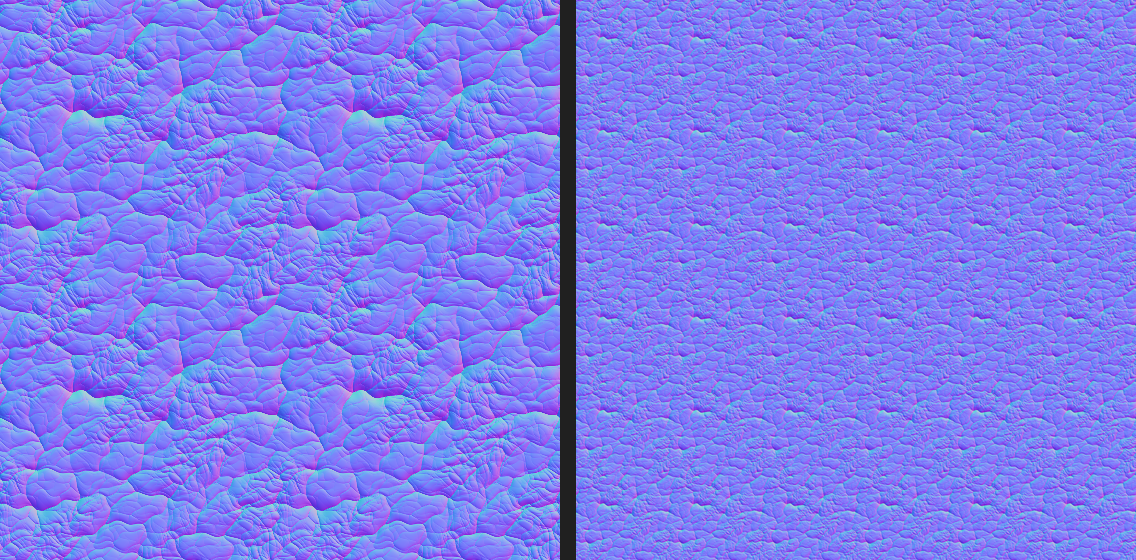
Left: one tile. Right: repeated 3 by 3.
Write a three.js fragment shader that draws this texture map.

```glsl
varying vec2 vUv;

const float TAU = 6.2831853;
const float REPEATS = 2.0;

vec2 hash2(vec2 cell, float seed) {
  vec2 k = vec2(dot(cell, vec2(127.1, 311.7)), dot(cell, vec2(269.5, 183.3)));
  return fract(sin(k + seed * 17.3) * 43758.55);
}

// Sine with whole-number frequencies, so it wraps on the unit tile
float wave(vec2 p, vec2 freq, float phase) {
  return sin(TAU * dot(p, freq) + phase);
}

// Bends the domain with layered sines
vec2 warp(vec2 p, float broadAmount, float fineAmount) {
  vec2 broad = vec2(wave(p, vec2(1.0, 2.0), 0.6) + wave(p, vec2(3.0, -2.0), 2.1),
                    wave(p, vec2(2.0, 1.0), 4.0) + wave(p, vec2(-2.0, 3.0), 1.3));
  vec2 fine = vec2(wave(p, vec2(5.0, 9.0), 1.7) + 0.6 * wave(p, vec2(-13.0, 11.0), 0.2),
                   wave(p, vec2(9.0, -4.0), 3.1) + 0.6 * wave(p, vec2(14.0, 8.0), 5.2));
  return p + broadAmount * broad + fineAmount * fine;
}

// Highest of overlapping, turned, flat-topped domes, one per wrapped cell,
// with a narrow groove where the two highest meet
float lumps(vec2 p, vec2 count, float tilt, float groove, float seed) {
  vec2 g = p * count;
  vec2 base = floor(g);
  float top = -9.0, second = -9.0;
  for (int j = -1; j <= 1; j++) {
    for (int i = -1; i <= 1; i++) {
      vec2 cell = base + vec2(float(i), float(j));
      vec2 id = mod(cell, count);
      vec2 shape = hash2(id, seed + 3.0);
      vec2 d = g - cell - mix(vec2(0.1), vec2(0.9), hash2(id, seed));
      float angle = tilt + 2.2 * (shape.x - 0.5);
      float c = cos(angle), s = sin(angle);
      d = vec2(c * d.x + s * d.y, c * d.y - s * d.x) * vec2(0.8, 1.25);
      float r2 = dot(d, d);
      float dome = 0.35 * shape.y - 1.6 * r2 * r2;
      second = max(second, min(top, dome));
      top = max(top, dome);
    }
  }
  return top - groove * exp(-9.0 * (top - second));
}

// Thin sharp creases falling to the right
float strands(vec2 p) {
  float bend = 1.1 * wave(p, vec2(2.0, -1.0), 0.4) + 0.6 * wave(p, vec2(5.0, -3.0), 2.0);
  float wide = abs(wave(p, vec2(7.0, 5.0), bend));
  float thin = abs(wave(p, vec2(13.0, 9.0), 1.7 * bend));
  return wide / (wide + 0.3) + 0.5 * thin / (thin + 0.4);
}

// 1 in creased zones, 0 where the lumps stay smooth
float creasedZone(vec2 p) {
  float n = wave(p, vec2(1.0, 1.0), 0.8) + 0.8 * wave(p, vec2(3.0, -1.0), 3.5)
          + 0.7 * wave(p, vec2(-2.0, 4.0), 1.1);
  return smoothstep(-0.5, 1.3, n);
}

float surfaceHeight(vec2 p) {
  vec2 q = warp(p, 0.007, 0.0045);
  float zone = creasedZone(p);
  float h = 0.025 * lumps(q, vec2(8.0, 10.0), 0.7, 0.16, 1.0);
  h += mix(0.005, 0.013, zone) * lumps(q, vec2(16.0, 21.0), 0.6, 0.20, 5.0);
  h += mix(0.0012, 0.0050, zone) * lumps(q, vec2(31.0, 39.0), -0.6, 0.12, 9.0);
  return h + 0.0050 * zone * strands(q);
}

// Central differences turn the height into a slope
vec2 slope(vec2 p, float e) {
  vec2 dx = vec2(e, 0.0), dy = vec2(0.0, e);
  return vec2(surfaceHeight(p + dx) - surfaceHeight(p - dx),
              surfaceHeight(p + dy) - surfaceHeight(p - dy)) / (2.0 * e);
}

// Soft limit keeps the deepest creases from saturating
vec3 encodeNormal(vec2 grad, float limit) {
  vec2 g = grad / (1.0 + length(grad) / limit);
  return normalize(vec3(-g, 1.0)) * 0.5 + 0.5;
}

void main() {
  vec2 tile = fract(vUv * REPEATS);
  vec3 normalColor = encodeNormal(slope(tile, 0.0018) * vec2(1.0, 1.15), 1.8);
  gl_FragColor = vec4(normalColor * vec3(1.0, 1.0, 0.98), 1.0);
}
```
